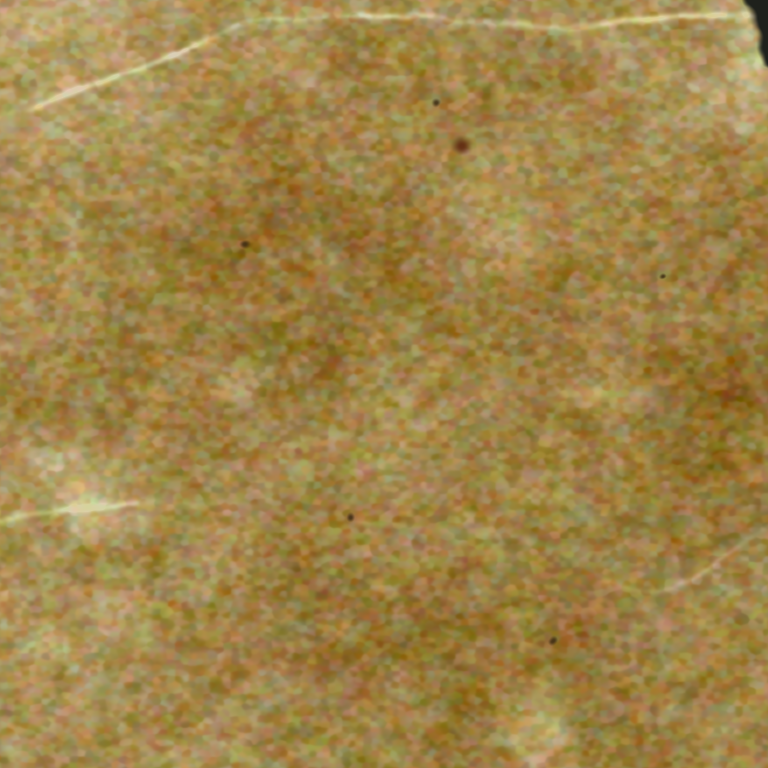
Write a WebGL 2 fragment shader that draws this texture.

```glsl
#version 300 es
precision highp float;
// Aged ochre paper: mottled colour grain, pale scuffs, thin creases and dark specks.

uniform vec2 u_resolution;
out vec4 outColor;

const vec3 DARK_OCHRE = vec3(0.55, 0.42, 0.17);
const vec3 PALE_CREAM = vec3(0.78, 0.71, 0.51);
const vec3 SPECK_BROWN = vec3(0.24, 0.17, 0.07);
const vec3 SPECK_RED = vec3(0.36, 0.14, 0.06);
const vec3 BACKDROP = vec3(0.12, 0.13, 0.11);
const vec3 RED_GREEN_SHIFT = vec3(0.085, -0.05, 0.0);
const vec3 BLUE_SHIFT = vec3(-0.01, 0.0, 0.13);

const float BASE_TONE = 0.27;
const float FINE_GRAIN = 122.0;     // grains across the canvas
const float COARSE_GRAIN = 66.0;
const float FINE_CONTRAST = 0.48;
const float COARSE_CONTRAST = 0.36;
const float CELL_SHARPNESS = 4.0;
const float CREASE_WIDTH = 0.0048;
const int SCUFF_COUNT = 15;
const int SPECK_COUNT = 6;
const vec2 BLOOM_CENTRE = vec2(0.70, 0.05);

vec3 hash3(vec2 p) {
    vec3 q = fract(p.xyx * vec3(0.1031, 0.1030, 0.0973));
    q += dot(q, q.yxz + 33.33);
    return fract((q.xxy + q.yzz) * q.zyx);
}

// Soft cellular noise: three independent values, centred on zero
vec3 cells(vec2 p) {
    vec2 cell = floor(p);
    vec3 sum = vec3(0.0);
    float total = 0.0;
    for (int j = -1; j <= 1; j++) {
        for (int i = -1; i <= 1; i++) {
            vec2 id = cell + vec2(i, j);
            vec2 toSeed = id + 0.15 + 0.7 * hash3(id + 71.0).xy - p;
            float weight = exp(-CELL_SHARPNESS * dot(toSeed, toSeed));
            sum += weight * hash3(id + 13.0);
            total += weight;
        }
    }
    return sum / total - 0.5;
}

float bump(vec2 offset, vec2 radius) {
    vec2 d = offset / radius;
    return exp(-dot(d, d));
}

float line(float offset, float width) {
    return exp(-offset * offset / (width * width));
}

float topCrease(vec2 p, float wobble) {
    float drop = 0.14 * pow(max(0.33 - p.x, 0.0) / 0.33, 1.1);
    float height = 0.973 + 0.006 * sin(13.0 * p.x - 4.5) - drop;
    return line(p.y - height - wobble, CREASE_WIDTH) * smoothstep(0.02, 0.06, p.x);
}

float lowerCrease(vec2 p, float wobble) {
    float height = 0.325 + 0.02 * sin(7.0 * p.x) - 0.09 * line(p.x - 0.86, 0.12);
    float strength = 0.2 + 0.7 * smoothstep(0.24, 0.14, p.x) + 0.25 * smoothstep(0.82, 0.9, p.x);
    return strength * line(p.y - height - wobble, CREASE_WIDTH);
}

void main() {
    vec2 uv = gl_FragCoord.xy / u_resolution;
    vec3 mottle = cells(uv * 24.0 + 5.0);
    vec3 fine = cells(uv * FINE_GRAIN * vec2(0.9, 1.1));
    vec3 coarse = cells(uv * COARSE_GRAIN * vec2(0.85, 1.1) + 40.0);
    vec2 ragged = uv + 0.035 * mottle.yz + 0.015 * coarse.yz;

    // Broad fading and stains
    float tone = BASE_TONE + 0.26 * cells(uv * 4.0 + 9.0).x
        + 0.28 * cells(uv * 9.0 + 3.0).x + 0.28 * mottle.x;
    tone += 0.18 * smoothstep(0.4, 0.0, uv.x) + 0.15 * smoothstep(0.7, 1.0, uv.y);
    tone -= 0.12 * bump(uv - vec2(0.5, 0.6), vec2(0.28, 0.16));
    tone -= 0.18 * bump(uv - vec2(0.93, 0.45), vec2(0.06, 0.22));
    tone -= 0.11 * bump(uv - vec2(0.5, 0.22), vec2(0.3, 0.1));

    // Pale scuffs, denser toward the left
    for (int i = 0; i < SCUFF_COUNT; i++) {
        vec3 r = hash3(vec2(float(i) * 3.0 + 2.0, 57.0));
        vec2 centre = vec2(pow(r.x, 1.6), r.y);
        vec2 radius = mix(0.018, 0.042, r.z) * vec2(1.25, 0.9);
        tone += 0.28 * bump(ragged - centre, radius);
    }
    tone += 0.55 * bump(ragged - BLOOM_CENTRE, vec2(0.05, 0.06));

    // Broken creases and the worn upper right edge
    float wobble = 0.006 * mottle.y + 0.004 * coarse.z;
    float wear = clamp(0.75 + 1.8 * cells(vec2(uv.x * 15.0, 8.5)).x, 0.15, 1.0);
    tone += 0.8 * wear * (topCrease(uv, wobble) + lowerCrease(uv, wobble));
    tone += 0.4 * bump(ragged - vec2(0.985, 0.94), vec2(0.025, 0.07));

    // Luminance and colour grain
    tone += FINE_CONTRAST * fine.x + COARSE_CONTRAST * coarse.x;
    vec3 color = mix(DARK_OCHRE, PALE_CREAM, clamp(tone, -0.5, 1.35));
    color += RED_GREEN_SHIFT * (fine.y + coarse.y) + BLUE_SHIFT * (fine.z + coarse.z);

    // Sparse specks; the first is larger and red
    for (int i = 0; i < SPECK_COUNT; i++) {
        vec3 r = hash3(vec2(float(i) * 5.0 + 1.0, 23.0));
        float radius = i == 0 ? 0.016 : mix(0.005, 0.009, r.z);
        float d = length(uv + 0.006 * coarse.yz - r.xy);
        vec3 ink = i == 0 ? SPECK_RED : SPECK_BROWN;
        color = mix(color, ink, 0.85 * smoothstep(radius, radius * 0.1, d));
    }

    // Missing corner
    vec2 fromCorner = (1.0 - uv) / vec2(0.028, 0.09);
    float corner = fromCorner.x + fromCorner.y + 0.4 * coarse.y;
    color = mix(color, BACKDROP, smoothstep(1.15, 0.8, corner));

    outColor = vec4(clamp(color, 0.0, 1.0), 1.0);
}
```
